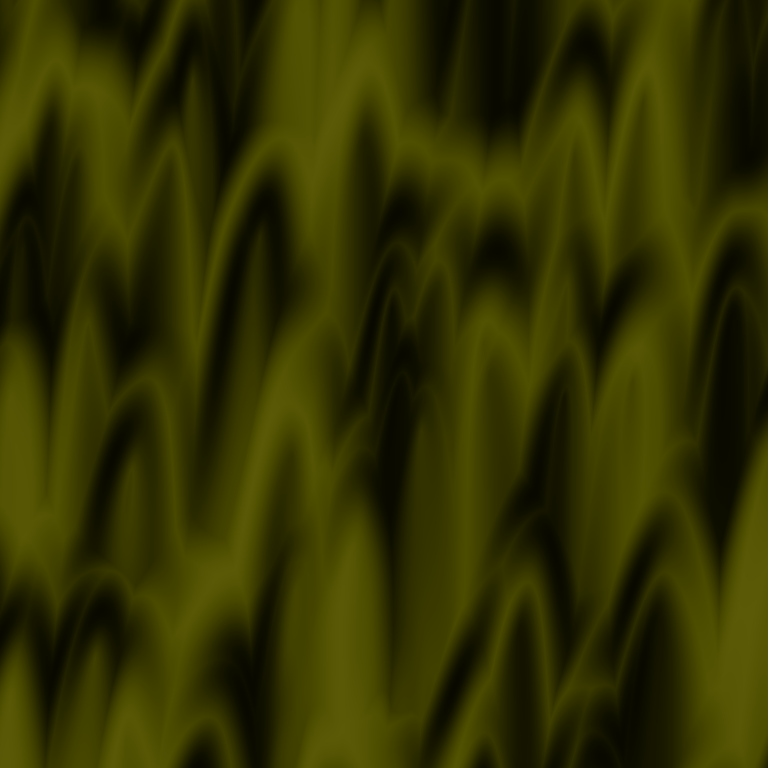
Give the GLSL for this texture, as a Shadertoy shader.

```glsl
#define SPIKE_CELLS vec2(8.0, 1.9)
#define BASE_CELLS vec2(5.0, 3.2)
#define POINTS_PER_CELL 2
#define SPIKE_HEIGHT 1.5
#define LEAN 0.1
#define SLANT 2.0
#define CRUMPLE 0.14
#define FALLOFF 7.0
#define DARKEST 0.035
#define BRIGHTEST 0.36

vec2 hash2(vec2 p) {
    vec3 q = fract(p.xyx * vec3(0.1031, 0.1030, 0.0973));
    q += dot(q, q.yzx + 33.33);
    return fract((q.xx + q.yz) * q.zy);
}

float gradientDot(vec2 corner, vec2 offset) {
    float angle = 6.2832 * hash2(corner + 71.0).x;
    return dot(vec2(cos(angle), sin(angle)), offset);
}

float gradientNoise(vec2 p) {
    vec2 i = floor(p), f = p - i;
    vec2 u = f * f * f * (f * (f * 6.0 - 15.0) + 10.0);
    vec2 e = vec2(1.0, 0.0);
    float low = mix(gradientDot(i, f), gradientDot(i + e, f - e), u.x);
    float high = mix(gradientDot(i + e.yx, f - e.yx), gradientDot(i + e.xx, f - e.xx), u.x);
    return mix(low, high, u.y);
}

vec2 noise2(vec2 p) {
    return vec2(gradientNoise(p), gradientNoise(p + vec2(37.2, 91.7)));
}

// Squared distance to the nearest scattered point
float nearestSquared(vec2 p) {
    vec2 cell = floor(p);
    float nearest = 8.0;
    for (int y = -1; y <= 1; y++)
    for (int x = -1; x <= 1; x++)
    for (int k = 0; k < POINTS_PER_CELL; k++) {
        vec2 id = cell + vec2(x, y);
        vec2 toPoint = id + hash2(id + 19.0 + 53.0 * float(k)) - p;
        nearest = min(nearest, dot(toPoint, toPoint));
    }
    return nearest;
}

void mainImage(out vec4 fragColor, in vec2 fragCoord) {
    vec2 uv = fragCoord / iResolution.y;

    // Tall leaning cones, crumpled in patches
    vec2 spike = vec2(uv.x - LEAN * uv.y, uv.y) * SPIKE_CELLS + 11.0;
    float patches = smoothstep(0.08, 0.45, gradientNoise(spike * 0.6 + 5.0));
    spike += CRUMPLE * (noise2(spike * 1.2) + patches * noise2(spike * 3.5));
    float cone = sqrt(nearestSquared(spike));

    // The cones pull a rounder cell pattern up into pointed tongues
    vec2 base = uv * BASE_CELLS + 40.0;
    base.y += SPIKE_HEIGHT * cone - SLANT * uv.x;

    // Dark hollows rising to soft plateaus with thin creases
    float height = 1.0 - exp(-FALLOFF * nearestSquared(base));
    float tone = mix(DARKEST, BRIGHTEST, height);
    vec3 olive = vec3(tone, tone, 0.5 * max(tone - 0.3, 0.0));
    fragColor = vec4(olive, 1.0);
}
```
